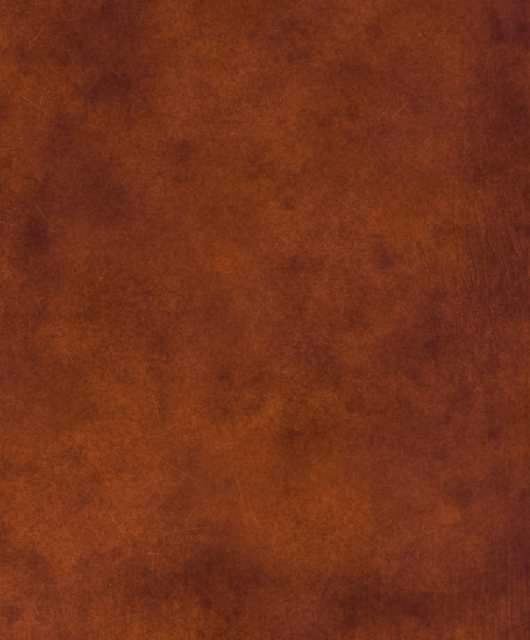
Reproduce this texture procedurally as a Shadertoy shader.

```glsl
#define DARK vec3(0.392, 0.160, 0.083)
#define LIGHT vec3(0.520, 0.232, 0.091)
#define ROSE vec3(-0.003, -0.002, 0.030)
#define SCRATCH_TINT vec3(0.095, 0.075, 0.055)
#define MOTTLE 1.6
#define BLOTCH 1.25
#define GRAIN 0.15
#define CREASE 0.10
#define SCRATCH_WIDTH 0.0008

float hash(vec2 p) {
    vec3 q = fract(vec3(p.xyx) * 0.1031);
    q += dot(q, q.yzx + 33.33);
    return fract((q.x + q.y) * q.z);
}

float noise(vec2 p) {
    vec2 i = floor(p), f = fract(p);
    f = f * f * (3.0 - 2.0 * f);
    return mix(mix(hash(i), hash(i + vec2(1, 0)), f.x),
               mix(hash(i + vec2(0, 1)), hash(i + vec2(1, 1)), f.x), f.y);
}

float fbm(vec2 p) {
    float sum = 0.0, amp = 0.5;
    for (int i = 0; i < 6; i++) {
        sum += amp * noise(p);
        p = mat2(1.6, 1.2, -1.2, 1.6) * p + 17.3;
        amp *= 0.55;
    }
    return sum / 1.08;
}

// Soft elliptical patch, 1 at its centre
float patchMask(vec2 uv, vec2 centre, vec2 size) {
    vec2 d = (uv - centre) / size;
    return exp(-dot(d, d));
}

// Sparse hairline scratches, one per cell at a random angle
float scratches(vec2 p, float cells, float density) {
    vec2 base = floor(p * cells);
    float ink = 0.0;
    for (int y = -1; y <= 1; y++)
    for (int x = -1; x <= 1; x++) {
        vec2 id = base + vec2(x, y);
        if (hash(id + cells * 7.0) > density) continue;
        vec2 centre = id + 0.3 + 0.4 * vec2(hash(id + 31.7), hash(id + 58.3));
        float angle = 6.2832 * hash(id + 83.1);
        vec2 dir = vec2(cos(angle), sin(angle));
        vec2 d = p * cells - centre;
        float along = dot(d, dir);
        float bend = 0.4 * (hash(id + 12.9) - 0.5) * along * along;
        float across = abs(dot(d, vec2(-dir.y, dir.x)) - bend) / cells;
        float len = 0.15 + 0.5 * hash(id + 97.0);
        float line = 1.0 - smoothstep(0.0, 2.0 * SCRATCH_WIDTH, across);
        ink += line * (1.0 - smoothstep(0.3 * len, len, abs(along))) * (0.2 + 0.8 * hash(id + 5.0));
    }
    return ink;
}

// Thin wandering ridges along mid-level lines of the noise
float ridges(vec2 p) {
    return 1.0 - smoothstep(0.0, 0.16, abs(noise(p) - 0.5));
}

void mainImage(out vec4 fragColor, in vec2 fragCoord) {
    vec2 uv = fragCoord / iResolution.xy;
    vec2 p = fragCoord / iResolution.y;

    // Cloudy dye, from broad drifts to small stains
    vec2 warp = 0.12 * vec2(fbm(p * 4.0 + 3.0), fbm(p * 4.0 + 29.0));
    float tone = 0.47 + MOTTLE * (fbm((p + warp) * 4.2 + 11.0) - 0.5);
    tone += BLOTCH * (fbm((p + warp) * 17.0 + 40.0) - 0.5);
    tone -= 0.45 * smoothstep(0.58, 0.78, fbm(p * 22.0 + 130.0));

    // Worn glow in the middle, darker edges and smudges
    tone += 0.30 * patchMask(uv, vec2(0.45, 0.4), vec2(0.42, 0.3));
    tone += 0.18 * patchMask(uv, vec2(0.15, 0.2), vec2(0.2, 0.15));
    tone -= 0.50 * patchMask(uv, vec2(0.28, 0.085), vec2(0.2, 0.035));
    tone -= 0.38 * patchMask(uv, vec2(0.75, 0.08), vec2(0.3, 0.06));
    tone -= 0.30 * patchMask(uv, vec2(0.72, 0.84), vec2(0.22, 0.12));
    tone -= 0.30 * smoothstep(0.82, 1.0, uv.x);
    tone -= 0.5 * patchMask(uv, vec2(0.07, 0.5), vec2(0.035, 0.3)) * fbm(p * 9.0);
    vec3 col = mix(DARK, LIGHT, clamp(tone, -0.35, 1.25));

    // Cooler rose cast in drifts and towards the right
    float rose = 0.35 + 2.6 * (fbm(p * 6.0 + 71.0) - 0.5) + 0.35 * smoothstep(0.6, 1.0, uv.x);
    col += ROSE * clamp(rose, -0.3, 1.1);

    // Fine hide grain with small pits and pale flecks
    float grain = 0.65 * noise(p * 430.0) + 0.5 * noise(p * 230.0 + 9.0) + 0.3 * noise(p * 120.0 + 5.0) - 0.725;
    float patchy = 0.55 + 0.9 * fbm(p * 8.0 + 55.0);
    col *= 1.0 + GRAIN * 1.7 * grain * patchy;
    col.b += 0.022 * (noise(p * 390.0 + 63.0) - 0.5);
    float fleck = noise(p * 210.0 + 77.0);
    col *= 1.0 - 0.10 * smoothstep(0.84, 0.97, fleck);
    col += 0.5 * SCRATCH_TINT * smoothstep(0.12, 0.02, fleck) * patchy;

    // Slanted hair-thin creases on the right, faint brushing at the foot
    vec2 lean = vec2(p.x + 0.22 * p.y + 0.008 * noise(p * 45.0), p.y);
    float creased = patchMask(uv, vec2(0.92, 0.59), vec2(0.14, 0.13));
    float fold = ridges(lean * vec2(125.0, 24.0)) - ridges((lean + vec2(0.0025, 0.0)) * vec2(125.0, 24.0));
    col *= 1.0 + CREASE * creased * fold * 1.3;
    float brushed = noise(p * vec2(260.0, 22.0)) - 0.5;
    col *= 1.0 + CREASE * brushed * (smoothstep(0.2, 0.0, uv.y) + smoothstep(0.75, 1.0, uv.x));

    // Net of fine wrinkles in worn drifts
    float wrinkled = smoothstep(0.42, 0.66, fbm(p * 5.0 + 90.0));
    col *= 1.0 - 0.7 * CREASE * wrinkled * (ridges(p * vec2(85.0, 125.0) + 4.0 * warp) - 0.35);

    // Pale hairline scratches
    float worn = 0.25 + 0.75 * smoothstep(0.4, 0.6, fbm(p * 4.0 + 23.0));
    float marks = scratches(p, 9.0, 0.7) + scratches(p + 0.37, 17.0, 0.6) + 0.8 * scratches(p + 0.71, 36.0, 0.4);
    col += SCRATCH_TINT * worn * min(marks, 1.2) * 0.8;

    fragColor = vec4(clamp(col, 0.0, 1.0), 1.0);
}
```
